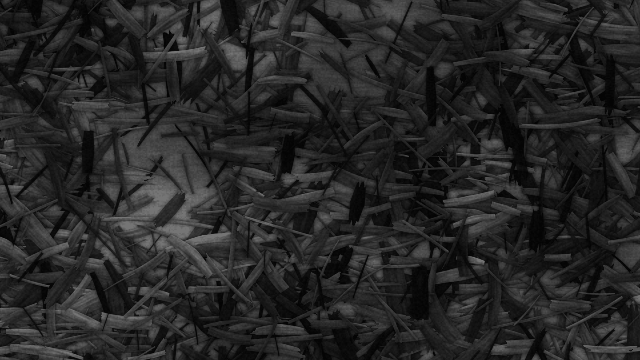
A Shadertoy shader for this texture:

```glsl
// Dark pressed strand board: torn wood chips and thin slivers over a pale ground.
// Each layer scatters bent, rotated rectangles from a jittered grid, painted in order;
// flat-lying chips are lighter, upright ones darker, all with lengthwise grain.

#define LAYERS 18
#define PALE 0.365
#define DEEP 0.03
#define GROUND 0.35
#define BIG_CELL 0.21
#define SMALL_CELL 0.085
#define DENSITY 0.82
#define EDGE 0.0028
#define SHADOW 0.35
#define GRAIN 0.55
#define SPECKLE 0.075

float hash(vec2 p) {
    return fract(sin(dot(p, vec2(127.1, 311.7))) * 43758.5453);
}

vec2 hash2(vec2 p) {
    return vec2(hash(p), hash(p + vec2(37.3, 11.9)));
}

float noise(vec2 p) {
    vec2 i = floor(p), f = fract(p);
    f = f * f * (3.0 - 2.0 * f);
    float low = mix(hash(i), hash(i + vec2(1, 0)), f.x);
    float high = mix(hash(i + vec2(0, 1)), hash(i + vec2(1, 1)), f.x);
    return mix(low, high, f.y);
}

float fbm(vec2 p) {
    float sum = 0.0, amp = 0.5;
    for (int i = 0; i < 4; i++) {
        sum += amp * noise(p);
        p = p * 2.03 + 7.1;
        amp *= 0.5;
    }
    return sum / 0.9375;
}

// Fibres running along x, in canvas units
float fibres(vec2 p) {
    return 0.6 * noise(p * vec2(14.0, 150.0)) + 0.4 * noise(p * vec2(40.0, 260.0));
}

// Paints one layer of chips; slim is width over length, upright turns and darkens them
void scatter(inout float tone, vec2 p, float cell, float slim, float density,
             float upright, float seed) {
    vec2 shift = seed * vec2(0.37, 0.71);
    vec2 g = p / cell + shift;
    for (int j = -1; j <= 1; j++)
    for (int i = -1; i <= 1; i++) {
        vec2 id = floor(g) + vec2(i, j);
        vec2 key = id + seed * vec2(17.3, 5.7);
        vec2 place = hash2(key), size = hash2(key + 51.7);
        vec2 look = hash2(key + 93.1), form = hash2(key + 139.4);

        // Clearings leave the pale ground bare
        vec2 centre = (id + place - shift) * cell;
        float clearing = smoothstep(0.54, 0.70, fbm(centre * 2.3 + 4.0));
        if (hash(key + 201.3) > density * (1.0 - 0.75 * clearing)) continue;

        // Chip frame: directions gather around the horizontal
        float turn = look.x - 0.5;
        float angle = 3.14 * turn * mix(2.0 * abs(turn), 1.0, 0.5);
        angle = mix(angle, 1.57 + 0.9 * turn, upright);
        vec2 dir = vec2(cos(angle), sin(angle));
        vec2 o = g - id - place;
        vec2 q = vec2(dot(o, dir), dot(o, vec2(-dir.y, dir.x)));
        q.y += (form.x - 0.5) * 0.35 * q.x * q.x * (1.0 - upright);

        // Outline with splintered ends and a slight taper
        float halfLen = mix(0.35, 0.88, size.x) * mix(1.0, 0.7, upright);
        float halfWid = halfLen * slim * mix(0.4, 1.0, size.y);
        float tear = 0.5 * form.y * form.y;
        float end = halfLen * (1.0 - tear * noise(vec2(q.y * 32.0, look.y * 90.0)));
        halfWid *= 1.0 - 0.5 * form.x * abs(q.x) / halfLen;
        halfWid += 0.02 * (noise(vec2(q.x * 9.0, size.x * 70.0)) - 0.5) * slim;
        float d = cell * max(abs(q.x) - end, abs(q.y) - halfWid);
        if (d > 0.02) continue;

        // Contact shadow, then the chip with its grain
        tone *= 1.0 - SHADOW * exp(-max(d, 0.0) / 0.005);
        float depth = -0.04 + 0.5 * abs(dir.y) + 0.68 * look.y + 0.5 * upright;
        float chip = mix(PALE, DEEP, clamp(depth, 0.0, 1.0));
        chip *= 1.0 + GRAIN * (fibres(q * cell + place * 9.0) - 0.5) * 1.6;
        chip *= 1.0 + 0.25 * q.y / max(halfWid, 0.01);
        float cover = 1.0 - smoothstep(-EDGE * 0.5, EDGE * 0.5, d);
        tone = mix(tone, chip, cover * mix(0.78, 1.0, form.x));
    }
}

void mainImage(out vec4 fragColor, in vec2 fragCoord) {
    vec2 p = fragCoord / iResolution.y;

    // Pale ground with faint wavy fibres
    vec2 wavy = p + vec2(0.0, 0.03 * noise(p * 5.0));
    float tone = GROUND * (0.72 + 0.3 * fbm(p * 5.0) + 0.28 * fibres(wavy));

    // Chips and slivers alternate, in mixed sizes
    for (int n = 0; n < LAYERS; n++) {
        float k = float(n);
        float cell = mix(BIG_CELL, SMALL_CELL, fract(k * 0.618));
        bool sliver = n % 2 == 1;
        scatter(tone, p, cell, sliver ? 0.065 : 0.27, DENSITY, 0.0, k + 1.0);
    }

    // Sparse bold upright chips and needles on top
    scatter(tone, p, 0.15, 0.38, 0.17, 1.0, 31.0);
    scatter(tone, p, 0.10, 0.10, 0.35, 0.8, 37.0);

    // Broad stains and fine speckle
    tone *= mix(0.70, 1.36, smoothstep(0.25, 0.75, fbm(p * 3.1 + 20.0)));
    float speckle = noise(p * 270.0) - 0.5;
    tone += SPECKLE * speckle * (0.35 + 2.0 * tone);
    fragColor = vec4(vec3(clamp(tone, 0.015, 0.46)), 1.0);
}
```
